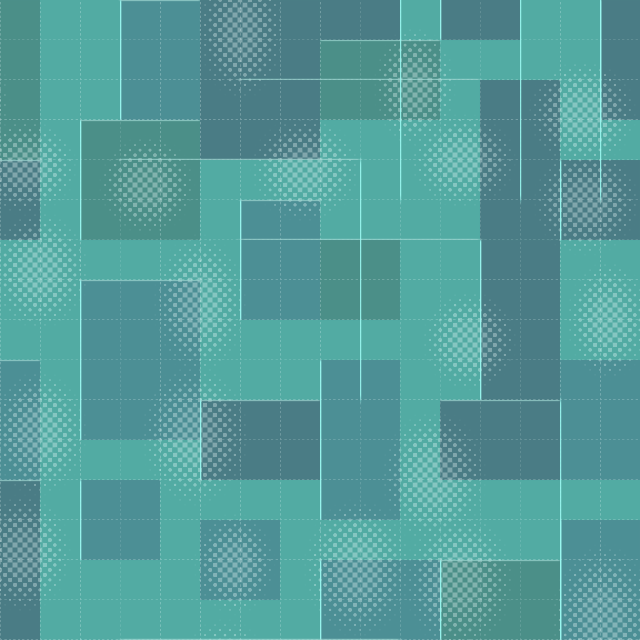
Give the GLSL for this background, as a three.js fragment shader.

```glsl
// Scattered teal blocks on a faint dashed grid, with halftone clouds and bright edge lines.
varying vec2 vUv;

const float CELLS = 16.0;            // grid cells across the canvas
const vec2 TILE = vec2(3.0, 4.0);    // cells per block tile
const float CLOUD_TILE = 3.2;        // cells per halftone cloud
const float DOTS = 4.0;              // halftone dots per cell
const float DASHES = 9.0;            // dashes per cell
const float HAIR = 0.016;            // offset of thin lines from the grid, in cells
const float TAU = 6.2831853;

const vec3 TEAL = vec3(0.32, 0.67, 0.64);
const vec3 SLATE = vec3(0.29, 0.487, 0.52);
const vec3 BLUE = vec3(0.30, 0.56, 0.585);
const vec3 GREEN = vec3(0.295, 0.56, 0.535);
const vec3 DOT = vec3(0.95, 1.0, 1.0);
const vec3 EDGE_CYAN = vec3(0.60, 0.97, 0.94);
const vec3 EDGE_PALE = vec3(0.62, 0.84, 0.82);

float hash(vec2 p, float seed) {
  vec3 q = fract(p.xyx * vec3(0.1031, 0.1030, 0.0973) + seed * 0.1373);
  q += dot(q, q.yzx + 33.33);
  return fract((q.x + q.y) * q.z);
}

vec2 hash2(vec2 p, float seed) {
  return vec2(hash(p, seed), hash(p, seed + 5.7));
}

// Soft 0..1 mask of the interval lo..hi
float span(float x, float lo, float hi, float soft) {
  return smoothstep(lo - soft, lo + soft, x) * (1.0 - smoothstep(hi - soft, hi + soft, x));
}

float hairline(float d, float width) {
  return 1.0 - smoothstep(0.25 * width, width, abs(d));
}

vec3 blockColour(float pick) {
  return pick < 0.46 ? SLATE : (pick < 0.74 ? BLUE : GREEN);
}

// Shifts each column of tiles by whole cells so that the rows do not line up
vec2 staggered(vec2 p) {
  vec2 q = p + vec2(1.0, 0.0);
  q.y += floor(TILE.y * hash(vec2(floor(q.x / TILE.x), 3.0), 1.0));
  return q;
}

// Lower left corner and size of the block in a tile, in cells
vec4 blockIn(vec2 tile) {
  vec2 size = 2.0 + floor(hash2(tile, 2.0) * vec2(2.0, 2.7));
  vec2 corner = floor(hash2(tile, 11.0) * (TILE - size + 1.0));
  return vec4(corner, size);
}

// A block with bright lines along some of its left and top edges
vec3 addBlock(vec3 colour, vec2 tile, vec2 local) {
  vec4 block = blockIn(tile);
  vec2 top = block.xy + block.zw;
  float mask = span(local.x, block.x, top.x, 0.015) * span(local.y, block.y, top.y, 0.015);
  return mix(colour, blockColour(hash(tile, 23.0)), mask);
}

vec3 addEdges(vec3 colour, vec2 tile, vec2 local) {
  vec4 block = blockIn(tile);
  vec2 top = block.xy + block.zw;
  vec2 shown = step(hash2(tile, 41.0), vec2(0.45, 0.4));
  float across = hairline(local.y - top.y + HAIR, 0.026) * span(local.x, block.x, top.x, 0.06);
  float upright = hairline(local.x - block.x - HAIR, 0.03) * span(local.y, block.y, top.y, 0.06);
  colour = mix(colour, EDGE_PALE, 0.7 * across * shown.y);
  return mix(colour, EDGE_CYAN, 0.95 * upright * shown.x);
}

// Long line on some of the grid lines, fading out at both ends
float longLine(float along, float cross, float seed) {
  float row = floor(cross + 0.5);
  vec2 key = vec2(row, 7.0);
  float start = floor(hash(key, seed) * 12.0);
  float reach = 4.0 + floor(hash(key, seed + 2.0) * 4.0);
  float shown = step(hash(key, seed + 4.0), 0.25);
  return shown * hairline(cross - row - HAIR, 0.028) * span(along, start, start + reach, 0.15);
}

// Strength of the scattered soft ellipses
float clouds(vec2 p) {
  vec2 home = floor(p / CLOUD_TILE);
  float strength = 0.0;
  for (int j = -1; j <= 1; j++) {
    for (int i = -1; i <= 1; i++) {
      vec2 tile = home + vec2(float(i), float(j));
      vec2 centre = (tile + 0.1 + 0.8 * hash2(tile, 51.0)) * CLOUD_TILE;
      vec2 radius = mix(vec2(1.1, 1.25), vec2(1.5, 2.1), hash2(tile, 61.0));
      float d = length((p - centre) / radius);
      float present = step(hash(tile, 71.0), 0.83);
      strength = max(strength, present * (1.0 - smoothstep(0.25, 1.1, d)));
    }
  }
  return strength;
}

// Staggered dots that grow into a checker as the strength rises
float halftone(vec2 p, float strength) {
  vec2 wave = cos(p * DOTS * TAU);
  float tone = mix(-0.1, 0.5, strength);
  return smoothstep(-0.1, 0.1, 0.5 * wave.x * wave.y - 0.5 + tone);
}

// Dashed line on every grid line, each with its own faintness
float dashedGrid(float along, float cross, float seed) {
  float row = floor(cross + 0.5);
  float dash = smoothstep(-0.4, 0.4, sin(along * DASHES * TAU));
  return hairline(cross - row - HAIR, 0.022) * dash * mix(0.4, 1.0, hash(vec2(row, 5.0), seed));
}

void main() {
  vec2 p = vUv * CELLS;
  vec2 q = staggered(p);
  vec2 tile = floor(q / TILE);
  vec2 local = q - tile * TILE;
  vec3 colour = addBlock(TEAL, tile, local);
  colour = mix(colour, DOT, 0.32 * halftone(p, clouds(p)));
  colour = mix(colour, DOT, 0.27 * max(dashedGrid(p.x, p.y, 81.0), dashedGrid(p.y, p.x, 83.0)));
  colour = addEdges(colour, tile, local);
  colour = mix(colour, EDGE_PALE, 0.7 * longLine(p.x, p.y, 91.0));
  colour = mix(colour, EDGE_CYAN, 0.9 * longLine(p.y, p.x, 97.0));
  gl_FragColor = vec4(colour, 1.0);
}
```
